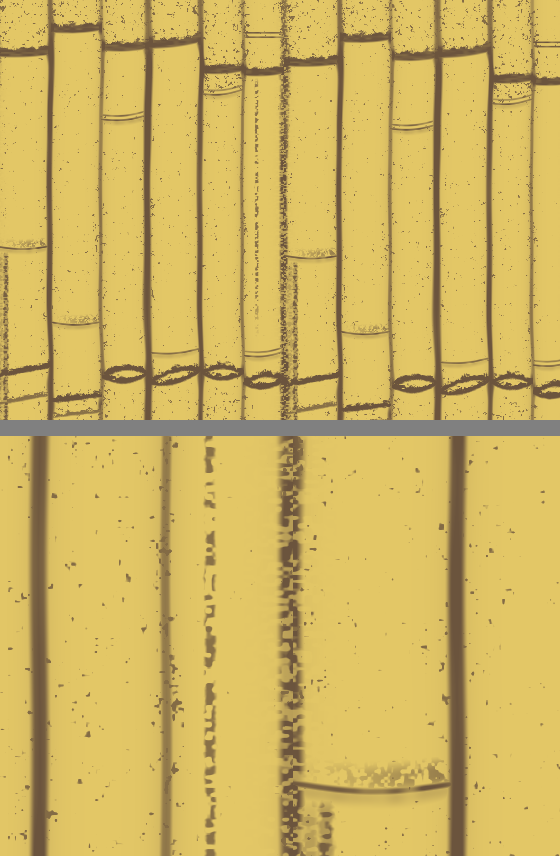
Top: the whole. Bottom: its middle third, enlarged.
Write a WebGL 2 fragment shader that draws this texture.

```glsl
#version 300 es
precision highp float;
// Bamboo fence: upright poles with joint rings, dark gaps and two rows of rope ties.
uniform vec2 u_resolution;
out vec4 outColor;

// One repeat holds six poles; lengths are in 1/576 of the canvas height, y runs down.
const float edgeX[7] = float[](-7., 69., 139., 203., 275., 333., 390.);
const float gapWidth[7] = float[](7., 5., 3.2, 7.5, 5., 3., 7.);
const float gapInk[7] = float[](.8, .95, .55, 1., .9, .5, .8);
const float ropeY[6] = float[](71., 38., 63., 57., 94., 97.);
const float jointY[6] = float[](340., 444., 163., 483., 128., 487.);
const float tieY[6] = float[](527., 556., 513., 515., 510., 522.);
const float tieSpread[6] = float[](20., 11., 9., 8., 8., 8.);
const float tieSlope[6] = float[](-14., -8., -5., -18., 0., -5.);

float hash(vec2 p) {
  vec3 q = fract(vec3(p.xyx) * .1031);
  q += dot(q, q.yzx + 33.33);
  return fract((q.x + q.y) * q.z);
}

float noise(vec2 p) {
  vec2 i = floor(p), f = fract(p);
  f = f * f * (3. - 2. * f);
  return mix(mix(hash(i), hash(i + vec2(1, 0)), f.x),
             mix(hash(i + vec2(0, 1)), hash(i + 1.), f.x), f.y);
}

float stroke(float d, float halfWidth, float soft) {
  return 1. - smoothstep(halfWidth - soft, halfWidth + soft, abs(d));
}

// Dark gap at one pole edge, swollen where the ropes pass.
float gap(int k, float d, vec2 p, float nearRope) {
  float w = gapWidth[k] * (.75 + .5 * noise(vec2(p.y * .012, float(k % 6) * 7.3))) + 4. * nearRope;
  float strength = gapInk[k] * mix(.6, 1., smoothstep(20., 90., p.y));
  strength *= .75 + .35 * noise(vec2(p.y * .02, float(k % 6) * 3.1 + 20.));
  strength = max(strength, nearRope);
  float ink = strength * (1. - smoothstep(w * .35, w, d)) + .22 * exp(-d / 5.);
  if (k % 6 == 0) ink *= .35 + .75 * smoothstep(.3, .6, noise(p * vec2(.3, .55)));
  return ink;
}

void main() {
  vec2 p = gl_FragCoord.xy / u_resolution.y * 576.;
  p.y = 576. - p.y;

  // Each repeat sits a little lower than the one on its left.
  float tile = floor((p.x + 7.) / 397.);
  p -= tile * vec2(397., 13.);
  float x = clamp(p.x + 4. * (noise(vec2(p.y * .012, 4.)) - .5), -7., 389.99);
  int pole = 0;
  for (int i = 1; i < 6; i++) if (x >= edgeX[i]) pole = i;
  float left = x - edgeX[pole], right = edgeX[pole + 1] - x;
  float u = left / (left + right), arch = sin(3.14159 * u);
  float edgeDist = min(left, right);
  float fray = noise(p * vec2(.16, .3)) - .5 + .6 * (noise(p * .7) - .5);

  // Gaps
  float upper = p.y - ropeY[pole], lower = p.y - tieY[pole];
  float nearRope = max(exp(-upper * upper / 130.), .75 * exp(-lower * lower / 200.));
  float ink = max(gap(pole, left, p, nearRope), gap(pole + 1, right, p, nearRope));

  // Speckles, crowded at pole edges and above the upper rope
  float grain = .55 * noise(p * .65) + .45 * noise(p * vec2(.28, .2) + 40.);
  float limit = .57 + .24 * (1. - exp(-edgeDist / 7.)) - .1 * step(upper, 0.);
  limit += .06 * (noise(p * vec2(.04, .012) + 9.) - .5);
  if (pole == 4 && upper > 0. && p.y < jointY[4]) limit -= .15;
  if (p.y > 530.) limit -= .05;
  if (pole == 5 && edgeDist > 8.) limit += .08;
  ink = max(ink, .8 * smoothstep(0., .13, grain - limit));

  // Joint rings; some poles have a double ring
  float ring = p.y - jointY[pole] - 4. * (arch - .6) + (pole < 2 ? 0. : 6.) * (u - .5);
  float worn = .5 + .6 * noise(p * vec2(.15, .2) + 70.);
  ink = max(ink, worn * stroke(ring, 1.3, 1.));
  ink = max(ink, .25 * stroke(ring - 3., 3., 3.) * worn);
  if (pole == 2 || pole >= 4) ink = max(ink, .8 * worn * stroke(ring + 6., 1.2, 1.));
  if (pole == 5) ink = max(ink, worn * max(stroke(p.y - 45., 1., 1.), stroke(p.y - 51., 1., 1.)));
  if (pole < 2) ink = max(ink, smoothstep(.5, .7, grain + .1) * .7 * stroke(ring + 6., 5., 4.) * u);

  // Upper rope
  float slant = upper + (pole == 3 ? 9. : 3.) * (u - .5) - 2. * arch + 1.;
  float rope = stroke(slant + 3. * fray, 6. + 3. * fray, 1.8);
  ink = max(ink, rope * (.8 + .3 * noise(p * vec2(.12, .4) + 15.)));

  // Lower ties: two strands that open into an eye on the narrow poles
  float spread = tieSpread[pole] * (pole < 2 ? 1. : arch);
  float strand = lower - tieSlope[pole] * (u - .5) + 4. * fray;
  ink = max(ink, stroke(strand + spread, 4. + 2. * fray, 1.6));
  ink = max(ink, (pole < 2 ? .75 : 1.) * stroke(strand - spread, (pole < 2 ? 2.5 : 4.) + 3. * fray, 1.6));

  // Split cane on the first pole, long crack on the last pole of the first repeat
  float rough = smoothstep(.35, .6, noise(p * vec2(.35, .5) + 5.));
  if (pole == 0) {
    float split = stroke(p.x - 8. - 2. * fray, 3., 1.5) + .4 * stroke(p.x, 4., 2.);
    ink = max(ink, split * (.4 + .5 * rough) * smoothstep(342., 352., p.y));
  }
  if (pole == 5 && tile == 0.) {
    float crack = stroke(p.x - 352. - fray, 2.2, 1.) * smoothstep(105., 120., p.y);
    ink = max(ink, crack * rough * .75 * (1. - smoothstep(380., 480., p.y)));
  }

  vec3 straw = vec3(.89, .78, .40), umber = vec3(.42, .33, .24);
  outColor = vec4(mix(straw, umber, clamp(ink, 0., 1.)), 1.);
}
```
